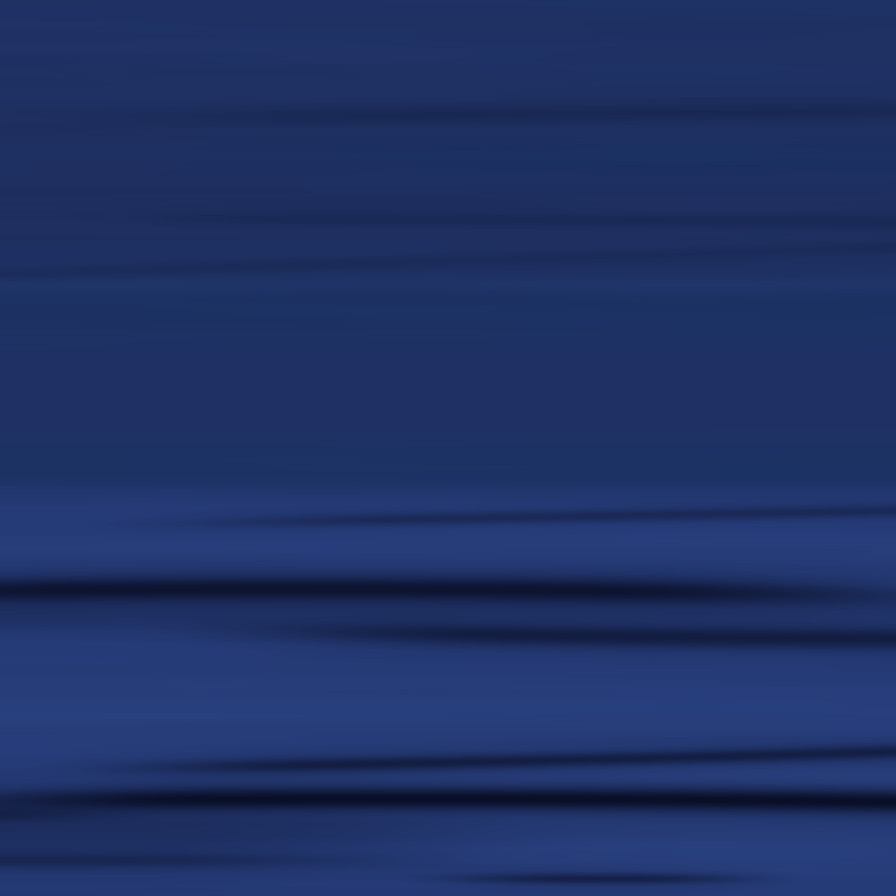
Give the GLSL for this background, as a WebGL 2 fragment shader.

```glsl
#version 300 es
precision highp float;
// Deep blue backdrop with soft, nearly horizontal dark streaks over a brighter lower half.

uniform vec2 u_resolution;
out vec4 outColor;

const vec3 UPPER_BLUE = vec3(0.122, 0.193, 0.392);
const vec3 TEAL_BLUE = vec3(0.108, 0.198, 0.392);
const vec3 LOWER_BLUE = vec3(0.145, 0.230, 0.465);
const vec3 GLOW_BLUE = vec3(0.165, 0.258, 0.505);
const vec3 INK = vec3(0.030, 0.048, 0.135);
const float HORIZON = 0.452;
const float HORIZON_SOFTNESS = 0.020;
const float GRAIN = 0.022;

// Path: height at left, height at right, upward bow, half width.
const int STREAKS = 11;
const vec4 PATH[STREAKS] = vec4[](
    vec4(0.412, 0.430, 0.000, 0.007), vec4(0.341, 0.335, 0.004, 0.014),
    vec4(0.303, 0.287, -0.003, 0.012), vec4(0.141, 0.161, -0.002, 0.008),
    vec4(0.106, 0.105, 0.003, 0.012), vec4(0.040, 0.037, 0.000, 0.009),
    vec4(0.020, 0.019, 0.000, 0.006), vec4(0.091, 0.088, 0.000, 0.008),
    vec4(0.867, 0.876, 0.000, 0.010), vec4(0.757, 0.752, 0.000, 0.007),
    vec4(0.694, 0.724, 0.000, 0.007));

// Reach: left end, right end, fade length, strength.
const vec4 REACH[STREAKS] = vec4[](
    vec4(0.05, 1.60, 0.40, 0.38), vec4(-0.50, 1.25, 0.60, 0.84),
    vec4(0.12, 1.50, 0.45, 0.62), vec4(0.02, 1.50, 0.35, 0.62),
    vec4(-0.25, 1.50, 0.50, 0.95), vec4(-0.50, 0.60, 0.50, 0.38),
    vec4(0.42, 0.92, 0.22, 0.58), vec4(-0.30, 0.20, 0.25, 0.45),
    vec4(-0.10, 1.50, 0.60, 0.22), vec4(0.05, 1.50, 0.30, 0.19),
    vec4(-0.30, 1.50, 0.30, 0.14));

float hash(vec2 p) {
    return fract(sin(dot(p, vec2(127.1, 311.7))) * 43758.5);
}

float noise(vec2 p) {
    vec2 cell = floor(p);
    vec2 f = smoothstep(0.0, 1.0, fract(p));
    float low = mix(hash(cell), hash(cell + vec2(1, 0)), f.x);
    float high = mix(hash(cell + vec2(0, 1)), hash(cell + vec2(1, 1)), f.x);
    return mix(low, high, f.y);
}

// Soft bell centred on a height.
float band(float y, float centre, float halfWidth) {
    float d = (y - centre) / halfWidth;
    return exp(-d * d);
}

// Tapered brush stroke with a dense core and a faint halo.
float streak(vec2 p, vec4 path, vec4 reach) {
    float centre = mix(path.x, path.y, p.x) + path.z * 4.0 * p.x * (1.0 - p.x);
    float fade = smoothstep(reach.x, reach.x + reach.z, p.x)
               * (1.0 - smoothstep(reach.y - reach.z, reach.y, p.x));
    float body = 0.86 * band(p.y, centre, path.w) + 0.14 * band(p.y, centre, 2.4 * path.w);
    return reach.w * fade * body;
}

void main() {
    vec2 p = gl_FragCoord.xy / u_resolution;
    float lower = 1.0 - smoothstep(HORIZON - HORIZON_SOFTNESS, HORIZON + HORIZON_SOFTNESS, p.y);

    // Base gradient with teal drifts above the horizon
    float teal = band(p.y, 0.475, 0.035) + 0.7 * band(p.y, 0.655, 0.035)
               + 0.8 * band(p.y, 0.825, 0.020) * smoothstep(0.1, 0.6, p.x);
    vec3 color = mix(UPPER_BLUE, TEAL_BLUE, min(teal, 1.0));
    color = mix(color, LOWER_BLUE, lower);

    // Brighter bands
    float glow = 0.55 * band(p.y, 0.205, 0.035) + 0.4 * band(p.y, 0.390, 0.018)
               + 0.8 * band(p.y, 0.132, 0.013) * smoothstep(0.2, 0.8, p.x)
               + 0.6 * band(p.y, 0.055, 0.030) * smoothstep(0.35, 0.8, p.x)
               + 0.18 * band(p.y, 0.684, 0.010);
    color = mix(color, GLOW_BLUE, min(glow, 1.0));

    // Broad shade: upper strata, between the twin streaks, lower left corner
    float shade = 0.07 * band(p.y, 0.790, 0.100)
                + 0.20 * band(p.y, 0.313, 0.020) * (1.0 - 0.5 * p.x)
                + 0.26 * band(p.y, 0.070, 0.030) * (1.0 - smoothstep(0.15, 0.65, p.x));
    color = mix(color, INK, shade);

    // Fine long fibres
    float fibre = noise(p * vec2(2.5, 75.0)) + 0.5 * noise(p * vec2(4.0, 150.0) + 9.0) - 0.75;
    float calm = band(p.y, 0.555, 0.090);
    color *= 1.0 + 2.0 * GRAIN * fibre * (1.0 - calm);

    // Dark streaks
    for (int i = 0; i < STREAKS; i++) {
        color = mix(color, INK, streak(p, PATH[i], REACH[i]));
    }
    outColor = vec4(color, 1.0);
}
```
